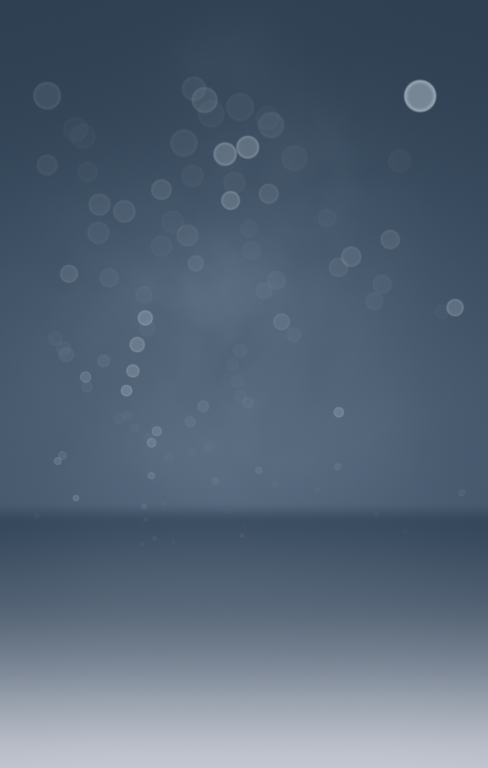
Give the GLSL for this background, as a Shadertoy shader.

```glsl
// Misty slate-blue backdrop with drifting bokeh discs above a pale, softly lit floor.
#define HORIZON 0.333
#define DISC_COUNT 96
#define GLOW_STRENGTH 0.085
#define HAZE_STRENGTH 0.10
#define DISC_STRENGTH 0.48
#define ACCENT_POS vec2(0.861, 0.875)

const vec3 DEEP = vec3(0.180, 0.250, 0.320);
const vec3 SLATE = vec3(0.265, 0.338, 0.418);
const vec3 FLOOR_DARK = vec3(0.215, 0.285, 0.365);
const vec3 FLOOR_MID = vec3(0.355, 0.415, 0.480);
const vec3 FLOOR_PALE = vec3(0.770, 0.785, 0.825);
const vec3 DISC_COLOR = vec3(0.680, 0.730, 0.780);

float hash(vec2 p) {
    vec3 q = fract(vec3(p.xyx) * 0.1031);
    q += dot(q, q.yzx + 33.33);
    return fract((q.x + q.y) * q.z);
}

float noise(vec2 p) {
    vec2 cell = floor(p), f = fract(p);
    f = f * f * (3.0 - 2.0 * f);
    float low = mix(hash(cell), hash(cell + vec2(1, 0)), f.x);
    float high = mix(hash(cell + vec2(0, 1)), hash(cell + vec2(1, 1)), f.x);
    return mix(low, high, f.y);
}

float fbm(vec2 p) {
    float sum = 0.0, amplitude = 0.5;
    for (int i = 0; i < 5; i++) {
        sum += amplitude * noise(p);
        p = mat2(1.6, 1.2, -1.2, 1.6) * p + 7.3;
        amplitude *= 0.5;
    }
    return sum;
}

float blob(vec2 uv, vec2 center, vec2 size) {
    vec2 d = (uv - center) / size;
    return exp(-dot(d, d));
}

// Translucent disc with a slightly brighter rim
float disc(vec2 p, vec2 center, float radius, float fill) {
    float d = length(p - center) - radius;
    float soft = 0.0012 + 0.03 * radius;
    float body = 1.0 - smoothstep(-soft, soft, d);
    float rim = exp(-pow((d + 0.08 * radius) / (0.10 * radius + 0.0006), 2.0));
    return body * (fill + 0.35 * rim);
}

vec3 wall(vec2 uv, vec2 p) {
    vec3 color = mix(SLATE, DEEP, smoothstep(0.36, 1.0, uv.y));
    color += GLOW_STRENGTH * blob(uv, vec2(0.48, 0.50), vec2(0.40, 0.29));

    // Smoke gathers left of centre and trails upward to the right
    float mask = blob(uv, vec2(0.40, 0.61), vec2(0.33, 0.13))
               + 0.65 * blob(uv, vec2(0.62, 0.79), vec2(0.20, 0.13))
               + 0.45 * blob(uv, vec2(0.46, 0.92), vec2(0.13, 0.06))
               + 0.45 * blob(uv, vec2(0.48, 0.43), vec2(0.38, 0.10));
    float smoke = fbm(p * 9.0 + 0.8 * fbm(p * 5.0));
    return color + HAZE_STRENGTH * mask * (smoke - 0.30);
}

vec3 ground(vec2 uv) {
    float depth = (HORIZON - uv.y) / HORIZON;
    vec3 color = mix(FLOOR_DARK, FLOOR_MID, smoothstep(0.0, 0.52, depth));
    color = mix(color, FLOOR_PALE, smoothstep(0.33, 1.06, depth));
    float sheen = blob(uv, vec2(0.43, 0.27), vec2(0.40, 0.08));
    return color + 0.03 * (sheen - 0.3 * smoothstep(0.25, 0.5, abs(uv.x - 0.5)));
}

void mainImage(out vec4 fragColor, in vec2 fragCoord) {
    vec2 uv = fragCoord / iResolution.xy;
    vec2 p = fragCoord / iResolution.y;
    float aspect = iResolution.x / iResolution.y;
    vec3 color = mix(ground(uv), wall(uv, p), smoothstep(-0.014, 0.014, uv.y - HORIZON));

    // Discs shrink and crowd together toward the horizon
    for (int i = 0; i < DISC_COUNT; i++) {
        float id = float(i) + 1.0;
        float rise = pow(fract(id * 0.618034), 1.15);
        float spread = hash(vec2(id, 3.7));
        float clustered = 0.08 + 0.5 * hash(vec2(id, 9.1));
        float x = mix(spread, clustered, step(0.5, hash(vec2(id, 5.3))));
        vec2 center = vec2(x * aspect, mix(0.29, 0.89, rise));
        float radius = mix(0.0025, 0.0185, rise) * mix(0.85, 1.1, hash(vec2(id, 1.9)));
        float light = mix(0.10, 1.0, pow(hash(vec2(id, 7.7)), 3.0));
        light *= smoothstep(0.24, 0.40, center.y);
        float alpha = DISC_STRENGTH * light * disc(p, center, radius, 0.65);
        color = mix(color, DISC_COLOR, alpha);
    }

    // One brighter disc at the upper right
    float accent = disc(p, ACCENT_POS * vec2(aspect, 1.0), 0.021, 0.85);
    color = mix(color, DISC_COLOR, 0.66 * accent);

    color += (hash(fragCoord) - 0.5) / 255.0;
    fragColor = vec4(clamp(color, 0.0, 1.0), 1.0);
}
```
